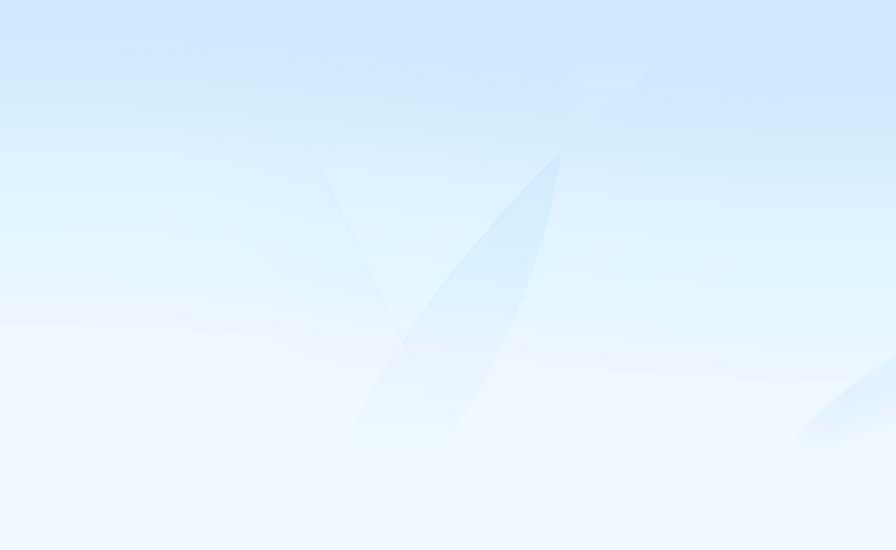
Give the GLSL for this background, as a Shadertoy shader.

```glsl
// Pale blue sky gradient with translucent curved blades and faint light lines.

#define SKY_TOP   vec3(0.820, 0.910, 1.000)
#define SKY_HIGH  vec3(0.830, 0.924, 0.984)
#define SKY_MID   vec3(0.870, 0.943, 0.994)
#define SKY_LOW   vec3(0.892, 0.960, 0.998)
#define SKY_HAZE  vec3(0.936, 0.963, 0.997)
#define SKY_BASE  vec3(0.941, 0.972, 1.000)
#define BLADE_TINT vec3(0.790, 0.912, 0.985)
#define LINE_TINT vec3(0.700, 0.880, 0.960)
#define SKY_TILT  0.10
#define LINE_WIDTH 0.0016

// Smooth step across an edge, about one pixel wide.
float cover(float d) {
    float px = 1.0 / iResolution.y;
    return smoothstep(-px, px, d);
}

// Thin soft line around the zero of a signed distance.
float hairline(float d) {
    float w = max(LINE_WIDTH, 0.8 / iResolution.y);
    return exp(-d * d / (w * w));
}

// One when v lies inside lo..hi, fading over the given softness.
float band(float v, float lo, float hi, float soft) {
    return smoothstep(lo, lo + soft, v) * (1.0 - smoothstep(hi - soft, hi, v));
}

// Vertical gradient that sinks towards the right.
vec3 sky(vec2 p) {
    float depth = 1.0 - p.y - SKY_TILT * smoothstep(0.1, 1.5, p.x);
    vec3 col = mix(SKY_TOP, SKY_HIGH, smoothstep(0.04, 0.15, depth));
    col = mix(col, SKY_MID, clamp((depth - 0.14) / 0.13, 0.0, 1.0));
    col = mix(col, SKY_LOW, clamp((depth - 0.27) / 0.16, 0.0, 1.0));
    col = mix(col, SKY_HAZE, smoothstep(0.42, 0.63, depth));
    return mix(col, SKY_BASE, smoothstep(0.62, 0.74, depth));
}

void mainImage(out vec4 fragColor, in vec2 fragCoord) {
    vec2 p = fragCoord / iResolution.y;
    float y = p.y;
    vec3 col = sky(p);

    // Signed distances to the two blade curves and the slanted line.
    float left  = (p.x - (0.483 * y * y + 0.305 * y + 0.547)) * 0.75;
    float right = ((-0.459 * y * y + 0.815 * y + 0.671) - p.x) * 0.9;
    float slant = (p.x - (0.917 - 0.484 * y)) * 0.9;

    // Soft panel on the left of the slanted line.
    float panel = (1.0 - cover(slant)) * smoothstep(-0.24, 0.0, slant);
    panel *= band(y, 0.27, 0.86, 0.25) * (1.0 - cover(left));
    col = mix(col, BLADE_TINT, 0.10 * panel);

    // Central blade, strongest at its upper tip.
    float blade = cover(left) * cover(right);
    float strength = mix(0.16, 0.48, smoothstep(0.30, 0.74, y));
    blade *= strength * smoothstep(0.10, 0.32, y);
    col = mix(col, BLADE_TINT, blade);

    // Brighter fold where the slanted line crosses the blade.
    float fold = cover(left) * cover(right) * (1.0 - cover(slant));
    col = mix(col, SKY_BASE, 0.16 * fold * band(y, 0.14, 0.42, 0.1));

    // Pale sheen above the blade tip.
    float sheen = (1.0 - cover(left)) * smoothstep(1.03, 1.07, p.x);
    sheen *= band(y, 0.70, 0.91, 0.06);
    col = mix(col, SKY_MID, 0.28 * sheen);

    // Leaf entering from the right side.
    float u = p.x - 1.43;
    float leafTop = 0.191 + 0.937 * u - 1.076 * u * (u - 0.095) - y;
    float leafBottom = y - (0.135 + 0.41 * u);
    float leaf = cover(leafTop * 0.75) * smoothstep(-0.01, 0.08, leafBottom);
    leaf *= smoothstep(-0.02, 0.10, u);
    col = mix(col, BLADE_TINT, 0.32 * leaf);

    // Fine edge lines.
    float lines = 0.22 * hairline(left) * band(y, 0.36, 0.85, 0.16);
    lines += 0.10 * hairline(right) * band(y, 0.18, 0.73, 0.15);
    lines += 0.13 * hairline(slant) * band(y, 0.22, 0.80, 0.14);
    col = mix(col, LINE_TINT, lines);

    fragColor = vec4(col, 1.0);
}
```
